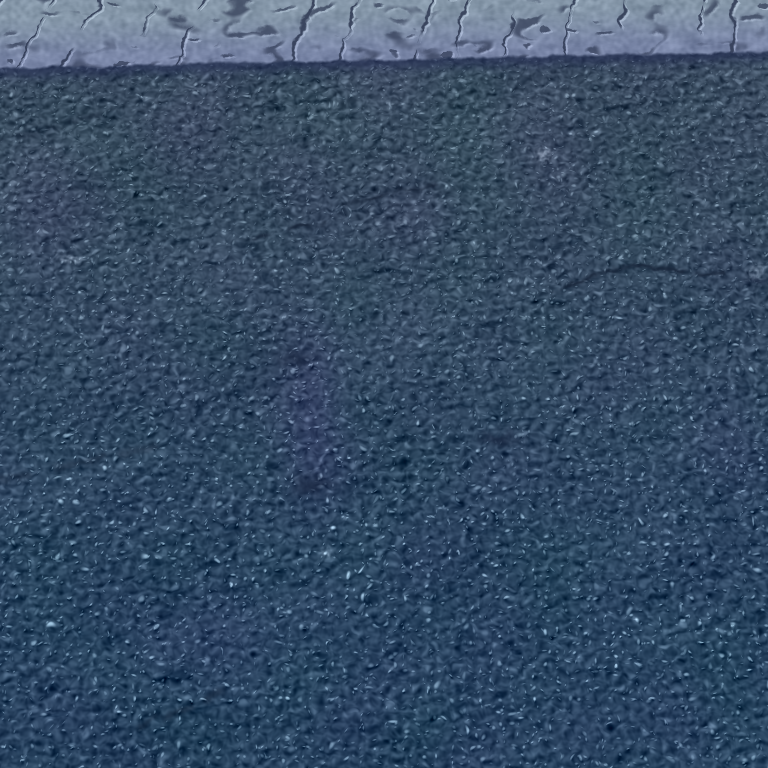
Write a three.js fragment shader that draws this texture.

```glsl
varying vec2 vUv;

vec2 hash2(vec2 p) {
  vec3 q = fract(vec3(p.xyx) * vec3(0.1031, 0.103, 0.0973));
  q += dot(q, q.yzx + 33.33);
  return fract((q.xx + q.yz) * q.zy);
}

float gradientNoise(vec2 p) {
  vec2 i = floor(p), f = fract(p), u = f * f * (3.0 - 2.0 * f), k = vec2(0.0, 1.0);
  float a = dot(hash2(i) * 2.0 - 1.0, f);
  float b = dot(hash2(i + k.yx) * 2.0 - 1.0, f - k.yx);
  float c = dot(hash2(i + k) * 2.0 - 1.0, f - k);
  float d = dot(hash2(i + 1.0) * 2.0 - 1.0, f - 1.0);
  return mix(mix(a, b, u.x), mix(c, d, u.x), u.y);
}

float fbm(vec2 p) {
  float sum = 0.0, amp = 0.6;
  for (int i = 0; i < 4; i++) {
    sum += amp * gradientNoise(p);
    p = p * 2.03 + 17.3;
    amp *= 0.55;
  }
  return sum;
}

float segment(vec2 p, vec2 a, vec2 b) {
  vec2 d = b - a;
  return length(p - a - d * clamp(dot(p - a, d) / dot(d, d), 0.0, 1.0));
}

float blob(vec2 p, vec2 center, vec2 size) {
  vec2 d = (p - center) / size;
  return exp(-dot(d, d));
}

// Bright chip in x, the dark hollow beside it in y; one per cell at most
vec2 fleck(vec2 p, float density) {
  vec2 cell = floor(p), r = hash2(cell + 5.7), s = hash2(cell + 91.3);
  vec2 d = fract(p) - mix(vec2(0.38), vec2(0.62), r);
  float angle = s.x * 2.6 - 0.6;
  mat2 turn = mat2(cos(angle), -sin(angle), sin(angle), cos(angle));
  vec2 chip = turn * d / vec2(0.2 + 0.12 * r.y, 0.12 + 0.08 * r.x);
  vec2 hollow = (d - vec2(0.06, -0.2)) / 0.16;
  float shown = step(s.y, density) * (0.3 + 0.7 * fract(r.x * 7.0 + s.x));
  return shown * vec2(1.0 - smoothstep(0.2, 1.2, length(chip)), exp(-dot(hollow, hollow)));
}

float roadCracks(vec2 p) {
  vec2 q = p + 0.014 * vec2(fbm(p * 28.0), fbm(p * 28.0 + 40.0));
  float d = segment(q, vec2(0.33, 0.69), vec2(0.42, 0.711));
  d = min(d, segment(q, vec2(0.45, 0.733), vec2(0.57, 0.762)));
  d = min(d, segment(q, vec2(0.72, 0.622), vec2(0.81, 0.652)));
  d = min(d, segment(q, vec2(0.81, 0.652), vec2(0.94, 0.643)));
  float faint = min(segment(q, vec2(0.0, 0.375), vec2(0.2, 0.42)),
                    segment(q, vec2(0.18, 0.05), vec2(0.29, 0.1)));
  faint = min(faint, segment(q, vec2(0.0, 0.815), vec2(0.13, 0.85)));
  float broken = smoothstep(-0.35, 0.1, gradientNoise(p * 45.0));
  return broken * (exp(-d * d / 0.000009) + 0.5 * exp(-faint * faint / 0.00003));
}

vec3 asphalt(vec2 p) {
  // Grain shrinks toward the far side
  vec2 g = vec2((p.x - 0.5) * (1.0 + 0.2 * p.y), p.y * (1.0 + 0.2 * p.y)) + 2.0;
  vec2 w = g + 0.006 * vec2(gradientNoise(g * 70.0), gradientNoise(g * 70.0 + 9.0));
  vec3 color = mix(vec3(0.16, 0.262, 0.373), vec3(0.228, 0.298, 0.378), smoothstep(0.1, 0.9, p.y));
  color += 0.06 * fbm(vec2(p.x * 5.0 - p.y * 2.0, p.y * 16.0 - p.x * 5.0));
  color += vec3(0.025, -0.005, 0.02) * gradientNoise(p * 9.0 + 3.0);
  color += vec3(0.016, -0.006, 0.02) * blob(p, vec2(0.41, 0.46), vec2(0.035, 0.1));

  // Relief lit from the upper left, over grit and pale stones
  vec2 grain = w * vec2(84.0, 104.0);
  float relief = gradientNoise(grain) - gradientNoise(grain + vec2(0.35, -0.45));
  float grit = gradientNoise(w * vec2(115.0, 135.0) + 31.0) + 0.6 * gradientNoise(w * 215.0);
  float pale = smoothstep(0.12, 0.55, gradientNoise(w * vec2(78.0, 100.0) + 70.0));
  color += (0.125 * relief + 0.14 * grit + 0.14 * pale) * vec3(0.95, 1.0, 1.03);
  color -= 0.08 * smoothstep(0.1, 0.5, gradientNoise(w * vec2(55.0, 80.0) + 50.0));
  color -= 0.07 * smoothstep(0.15, 0.5, gradientNoise(vec2(p.x * 24.0, p.y * 75.0 - p.x * 20.0)));

  // Stones catching light
  float near = mix(1.0, 0.6, smoothstep(0.3, 0.85, p.y));
  float patchy = 0.95 + 0.5 * gradientNoise(p * 9.0 + 60.0);
  vec2 light = vec2(0.0);
  for (int i = 0; i < 5; i++) {
    float layer = float(i);
    light += fleck(w * (50.0 + 14.0 * layer) + layer * 13.7, 0.08 + 0.045 * layer) * (1.0 - 0.1 * layer);
  }
  color -= 0.11 * light.y * near;
  color += vec3(0.43, 0.46, 0.46) * min(light.x, 1.0) * near * patchy;

  // Pits, cracks and a few larger stones
  vec2 q = p + 0.022 * vec2(fbm(p * 45.0), fbm(p * 45.0 + 20.0));
  float pits = blob(q, vec2(0.385, 0.535), vec2(0.022, 0.009)) + blob(q, vec2(0.405, 0.368), vec2(0.025, 0.011))
    + blob(q, vec2(0.65, 0.43), vec2(0.025, 0.009)) + blob(q, vec2(0.985, 0.635), vec2(0.015, 0.006));
  color = mix(color, vec3(0.09, 0.14, 0.24), 0.65 * min(pits, 1.0));
  color = mix(color, vec3(0.08, 0.13, 0.21), 0.75 * min(roadCracks(p), 1.0));
  float stones = blob(q, vec2(0.093, 0.662), vec2(0.013, 0.005)) + blob(q, vec2(0.982, 0.646), vec2(0.009, 0.007))
    + blob(q, vec2(0.709, 0.799), vec2(0.009, 0.008)) + blob(q, vec2(0.427, 0.279), vec2(0.006, 0.007));
  return color + 0.28 * stones * (0.7 + 1.2 * grit);
}

float paintCracks(vec2 p) {
  // Leaning splits on the left turn upright on the right
  float bend = 0.02 * fbm(p * vec2(26.0, 34.0));
  float u = (p.x + bend - (p.y - 0.96) * mix(0.6, 0.05, p.x)) * 14.0;
  vec2 r = hash2(vec2(floor(u), 4.0));
  float across = abs(fract(u) - mix(0.25, 0.75, r.x)) / 14.0;
  float width = 0.003 * smoothstep(-0.3, 0.35, gradientNoise(vec2(floor(u) * 7.3, p.y * 26.0)) + 0.3 * gradientNoise(p * 110.0));
  float split = (1.0 - smoothstep(width * 0.3, width + 0.001, across)) * step(0.1, r.y) * smoothstep(0.0, 0.001, width);
  // Thin side cracks and a few lost chips
  vec2 q = p + 0.01 * vec2(fbm(p * 50.0), fbm(p * 50.0 + 8.0));
  float vein = 1.0 - smoothstep(0.03, 0.11, abs(gradientNoise(vec2(q.x * 14.0, q.y * 42.0 - q.x * 4.0) + 3.0)));
  vein *= smoothstep(0.05, 0.22, gradientNoise(p * vec2(24.0, 40.0) + 12.0));
  float chips = smoothstep(0.36, 0.46, gradientNoise(vec2(q.x * 40.0, q.y * 90.0) + 3.0));
  return max(split, 0.8 * max(vein, chips));
}

vec3 paint(vec2 p, float height) {
  vec3 color = mix(vec3(0.47, 0.52, 0.65), vec3(0.52, 0.59, 0.66), smoothstep(0.005, 0.07, height));
  color += 0.13 * fbm(p * vec2(35.0, 60.0)) + 0.09 * gradientNoise(p * 140.0);
  float crack = paintCracks(p);
  float rim = max(paintCracks(p + vec2(-0.003, 0.002)) - crack, 0.0);
  return mix(color + 0.14 * rim, vec3(0.18, 0.22, 0.32), 0.85 * crack);
}

void main() {
  vec2 p = vUv;
  float height = p.y - 0.911 - 0.022 * p.x - 0.009 * fbm(vec2(p.x * 30.0, p.y * 20.0));
  vec3 road = asphalt(p);
  road = mix(road, vec3(0.15, 0.19, 0.33), 0.65 * exp(-pow(min(height + 0.002, 0.0) / 0.011, 2.0)));
  vec3 color = mix(road, paint(p, height), smoothstep(-0.0025, 0.0025, height));
  gl_FragColor = vec4(clamp(color, 0.0, 1.0), 1.0);
}
```
